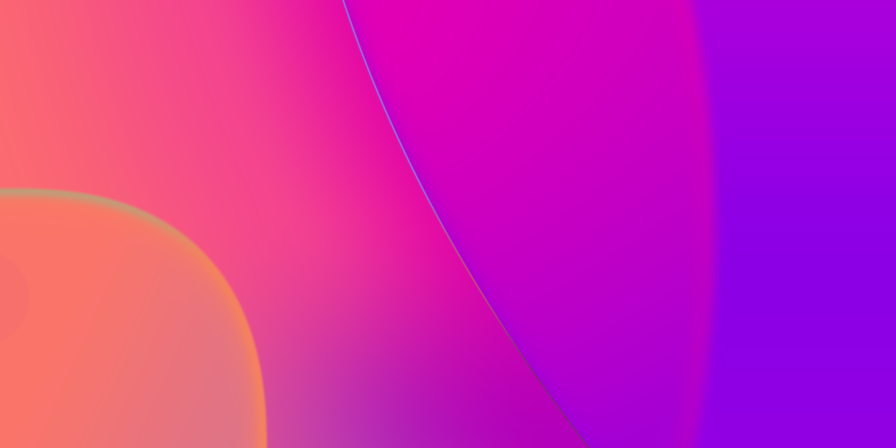
A Shadertoy shader for this background:

```glsl
const vec3 CORAL = vec3(0.985, 0.420, 0.435);
const vec3 ROSE = vec3(0.953, 0.255, 0.565);
const vec3 HOT_PINK = vec3(0.890, 0.010, 0.660);
const vec3 MAUVE = vec3(0.700, 0.250, 0.700);
const vec3 PLUM = vec3(0.700, 0.000, 0.730);
const vec3 MAGENTA = vec3(0.885, 0.000, 0.705);
const vec3 PURPLE = vec3(0.645, 0.000, 0.832);
const vec3 VIOLET = vec3(0.550, 0.000, 0.900);

// Bell-shaped falloff around zero
float bell(float d, float width) {
    float q = d / width;
    return exp(-q * q);
}

// Antialiased coverage of the side where d is negative
float coverage(float d, float softness) {
    return 1.0 - smoothstep(-softness, softness, d);
}

// Approximate signed distance to a superellipse
float superellipse(vec2 p, vec2 radii, float power) {
    vec2 q = pow(abs(p) / radii, vec2(power));
    return (pow(q.x + q.y, 1.0 / power) - 1.0) * min(radii.x, radii.y);
}

// Signed distance to the diagonal curve, positive on its right
float diagonalCurve(vec2 p, float drop) {
    float slope = 0.3285 + 0.441 * drop;
    float curveX = 0.766 + 0.3285 * drop + 0.2205 * drop * drop;
    return (p.x - curveX) / sqrt(1.0 + slope * slope);
}

// Coral to pink field, cooling toward the bottom
vec3 warmField(vec2 p, float drop, float depth) {
    vec3 color = mix(HOT_PINK, ROSE, smoothstep(-0.1, 0.36, depth));
    color = mix(color, CORAL, smoothstep(0.2, 1.0, depth));
    vec3 shade = mix(PLUM, MAUVE, smoothstep(0.05, 0.65, depth));
    float amount = smoothstep(0.45, 1.0, drop) * smoothstep(0.2, 0.95, p.x);
    return mix(color, shade, amount);
}

// Magenta panel with a violet shadow beside the curve
vec3 magentaPanel(vec2 p, float drop, float curve) {
    float blend = 0.55 * (p.x - 0.9) + 0.75 * pow(max(drop, 0.0), 1.5);
    vec3 color = mix(MAGENTA, PURPLE, clamp(blend, 0.0, 1.0));
    float shadow = exp(-max(curve, 0.0) / 0.018);
    return mix(color, vec3(0.60, 0.0, 0.87), shadow * mix(0.45, 0.75, drop));
}

// Violet field, slightly redder at the top
vec3 violetField(float drop) {
    vec3 color = mix(vec3(0.670, 0.0, 0.858), VIOLET, smoothstep(-0.1, 0.6, drop));
    return mix(color, vec3(0.575, 0.0, 0.888), smoothstep(0.65, 1.1, drop));
}

// Rounded coral shape with an inner disc and a glowing rim
vec3 addCoralShape(vec3 base, vec2 p, float pixel) {
    float d = superellipse(p - vec2(0.02, -0.02), vec2(0.576, 0.60), 2.5);
    float cool = smoothstep(0.15, 0.85, p.x + 0.45 * (0.5 - p.y));
    vec3 fill = mix(vec3(0.985, 0.455, 0.410), vec3(0.865, 0.450, 0.540), cool);
    float disc = length(p - vec2(-0.04, 0.335)) - 0.105;
    fill = mix(fill, vec3(0.955, 0.420, 0.440), 0.5 * coverage(disc, 0.006));
    fill = mix(fill, vec3(0.970, 0.500, 0.370), 0.6 * bell(d, 0.045));
    vec3 rim = mix(vec3(0.960, 0.510, 0.360), vec3(0.740, 0.620, 0.480),
                   smoothstep(0.40, 0.57, p.y));
    fill = mix(fill, rim, 0.9 * bell(d + 0.006, 0.014));
    return mix(base, fill, coverage(d, max(0.005, pixel)));
}

void mainImage(out vec4 fragColor, in vec2 fragCoord) {
    vec2 p = fragCoord / iResolution.y;
    p.x *= 2.0 * iResolution.y / iResolution.x;
    float drop = 1.0 - p.y;
    float pixel = 1.0 / iResolution.y;
    float curve = diagonalCurve(p, drop);

    // Panel and right field meet along a soft bowed ridge
    float bow = drop - 0.52;
    float ridge = p.x - (1.572 - 0.2 * bow * bow);
    vec3 panel = magentaPanel(p, drop, curve);
    vec3 color = mix(panel, violetField(drop), smoothstep(-0.005, 0.045, ridge));
    vec3 ridgeColor = mix(vec3(0.835, 0.0, 0.725), vec3(0.700, 0.0, 0.790), drop);
    color = mix(color, ridgeColor, 0.75 * bell(ridge, 0.026));

    // Warm field left of the curve
    color = mix(color, warmField(p, drop, -curve * 1.13), coverage(curve, pixel));
    color = addCoralShape(color, p, pixel);

    // Thin line shifting from blue to dusky orange to dark plum
    vec3 lineColor = mix(vec3(0.48, 0.56, 0.90), vec3(0.76, 0.34, 0.44),
                         smoothstep(0.38, 0.62, drop));
    lineColor = mix(lineColor, vec3(0.48, 0.16, 0.46), smoothstep(0.62, 0.85, drop));
    float line = coverage(abs(curve) - 0.0018, pixel);
    color = mix(color, lineColor, 0.85 * line);

    fragColor = vec4(color, 1.0);
}
```
